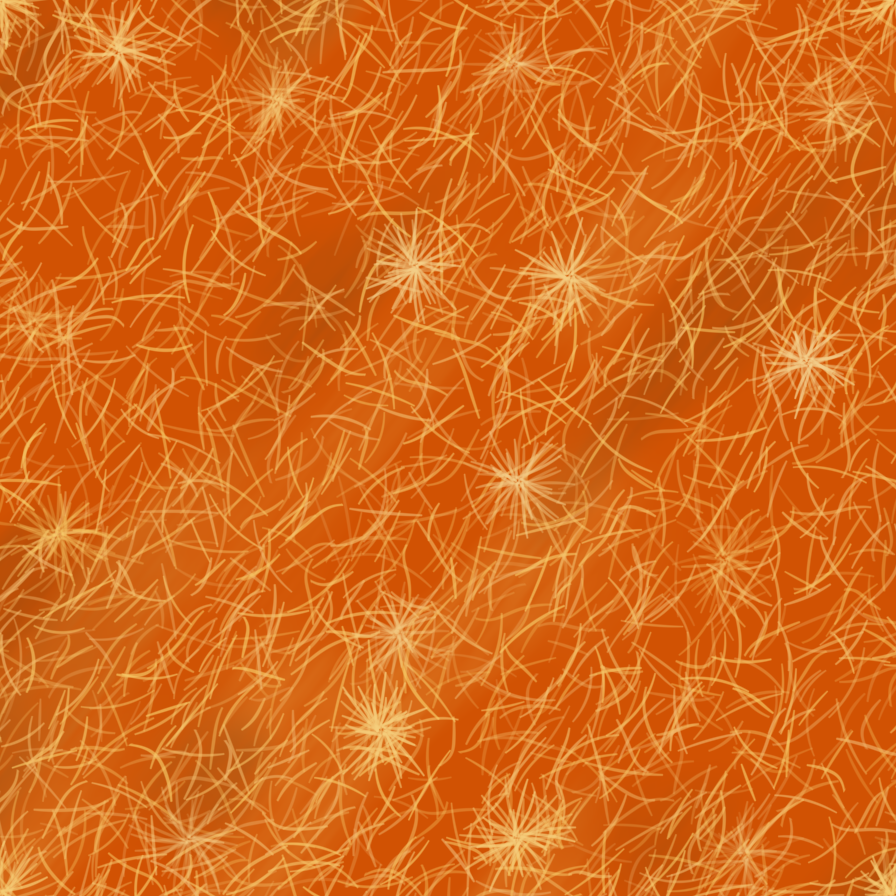
A Shadertoy shader for this texture:

```glsl
// Pale straw-like fibres and radiating bursts scattered over burnt orange paint.
// Curved strokes are placed by hash on a grid and layered in a fixed cell order;
// bursts are rings of the same stroke, and stretched noise gives brushed smears.

#define FIBRE_GRID 14.0       // fibre cells across the canvas
#define FIBRES_PER_CELL 12
#define FIBRE_HALF_LENGTH 0.045
#define FIBRE_HALF_WIDTH 0.0017
#define FIBRE_OPACITY 0.56
#define LEAN 1.0              // favoured fibre angle in radians
#define BURST_GRID 4.0        // burst cells across the canvas
#define BURST_RAYS 40
#define BURST_RADIUS 0.066
#define SMEAR_ANGLE 0.9
#define SMEAR_STRENGTH 0.5

const float PI = 3.14159265;
const vec3 ORANGE = vec3(0.82, 0.32, 0.01);
const vec3 AMBER = vec3(0.86, 0.47, 0.14);
const vec3 BROWN = vec3(0.64, 0.30, 0.05);
const vec3 PEACH = vec3(0.94, 0.72, 0.45);
const vec3 STRAW = vec3(0.97, 0.80, 0.40);
const vec3 CREAM = vec3(0.95, 0.81, 0.56);

vec4 hash4(vec3 p) {
    vec4 q = fract(p.xyzx * vec4(0.1031, 0.1030, 0.0973, 0.1099));
    q += dot(q, q.wzxy + 33.33);
    return fract((q.xxyz + q.yzzw) * q.zywx);
}

float noise(vec2 p) {
    vec2 cell = floor(p), f = fract(p);
    f = f * f * (3.0 - 2.0 * f);
    float bottom = mix(hash4(vec3(cell, 7.0)).x, hash4(vec3(cell + vec2(1, 0), 7.0)).x, f.x);
    float top = mix(hash4(vec3(cell + vec2(0, 1), 7.0)).x, hash4(vec3(cell + 1.0, 7.0)).x, f.x);
    return mix(bottom, top, f.y);
}

vec2 toAxis(vec2 p, float angle) {
    float c = cos(angle), s = sin(angle);
    return vec2(c * p.x + s * p.y, c * p.y - s * p.x);
}

// Coverage of a tapered stroke along x, bowed by bend and curled at one end by hook
float stroke(vec2 p, float halfLength, float bend, float hook, float halfWidth) {
    float t = clamp(p.x / halfLength, -1.0, 1.0);
    float curl = max(t, 0.0);
    float curve = bend * (1.0 - t * t) + hook * curl * curl * curl;
    float slope = (3.0 * hook * curl * curl - 2.0 * bend * t) / halfLength;
    float across = (p.y - curve) * inversesqrt(1.0 + slope * slope);
    float d = length(vec2(max(abs(p.x) - halfLength, 0.0), across));
    float soft = 0.0005 + 0.5 / iResolution.y;
    float w = halfWidth * (1.0 - 0.4 * t * t);
    return 1.0 - smoothstep(w - soft, w + soft, d);
}

// Orange ground with soft diagonal smears and fine bristle marks
vec3 paintGround(vec2 uv) {
    vec2 p = toAxis(uv, SMEAR_ANGLE);
    float bristles = noise(p * vec2(9.0, 150.0)) * 0.6 + noise(p * vec2(30.0, 70.0)) * 0.4;
    float light = smoothstep(0.50, 0.85, noise(p * vec2(3.0, 9.0) + 11.0));
    float dark = smoothstep(0.56, 0.90, noise(p * vec2(4.0, 9.0) + 37.0));
    vec3 color = mix(ORANGE, AMBER, SMEAR_STRENGTH * light * (0.5 + bristles));
    return mix(color, BROWN, SMEAR_STRENGTH * dark * (0.5 + bristles));
}

vec3 addFibres(vec3 color, vec2 uv) {
    vec2 home = floor(uv * FIBRE_GRID);
    for (int y = -1; y <= 1; y++)
    for (int x = -1; x <= 1; x++) {
        vec2 cell = home + vec2(x, y);
        for (int i = 0; i < FIBRES_PER_CELL; i++) {
            vec4 place = hash4(vec3(cell, float(i) + 20.0));
            vec4 form = hash4(vec3(cell, float(i) + 60.0));
            vec2 center = (cell + place.xy) / FIBRE_GRID;
            float density = 0.55 + 0.75 * noise(center * 6.0);
            if (place.w > density) continue;

            float angle = place.z * 2.0 * PI;
            angle -= 0.35 * sin(2.0 * (angle - LEAN));
            float halfLength = FIBRE_HALF_LENGTH * mix(0.45, 1.0, form.x);
            float bend = halfLength * 0.45 * (form.y - 0.5);
            float hook = form.z > 0.7 ? halfLength * (form.z - 0.85) * 3.0 : 0.0;
            float width = FIBRE_HALF_WIDTH * mix(0.8, 1.2, form.z);
            float cover = stroke(toAxis(uv - center, angle), halfLength, bend, hook, width);
            float opacity = FIBRE_OPACITY * mix(0.4, 1.2, form.w);
            color = mix(color, mix(PEACH, STRAW, fract(form.w * 7.0)), cover * opacity);
        }
    }
    return color;
}

vec3 addBurst(vec3 color, vec2 uv, vec2 center, vec2 id, float strength, float tint) {
    vec2 p = uv - center;
    if (length(p) > BURST_RADIUS * 1.3) return color;
    for (int i = 0; i < BURST_RAYS; i++) {
        vec4 h = hash4(vec3(id, float(i) + 120.0));
        float angle = 2.0 * PI * (float(i) + h.x) / float(BURST_RAYS);
        float halfLength = 0.5 * BURST_RADIUS * mix(0.4, 1.0, h.y);
        vec2 q = toAxis(p, angle) - vec2(halfLength + 0.004 * h.w, 0.012 * (h.z - 0.5));
        float cover = stroke(q, halfLength, halfLength * 0.25 * (h.w - 0.5), 0.0, FIBRE_HALF_WIDTH);
        color = mix(color, mix(CREAM, STRAW, tint), cover * strength * mix(0.5, 1.0, h.z));
    }
    return color;
}

void mainImage(out vec4 fragColor, in vec2 fragCoord) {
    vec2 uv = fragCoord / iResolution.y;
    vec3 color = addFibres(paintGround(uv), uv);

    // Scattered bursts, some faint and some bright
    vec2 home = floor(uv * BURST_GRID);
    for (int y = -1; y <= 1; y++)
    for (int x = -1; x <= 1; x++) {
        vec2 cell = home + vec2(x, y);
        vec4 h = hash4(vec3(cell, 3.0));
        vec2 center = (cell + mix(vec2(0.15), vec2(0.85), h.xy)) / BURST_GRID;
        color = addBurst(color, uv, center, cell, mix(0.25, 0.85, h.z), h.w);
    }
    // One burst at each corner
    color = addBurst(color, uv, round(uv), round(uv) + 40.0, 0.75, 0.6);
    fragColor = vec4(color, 1.0);
}
```
